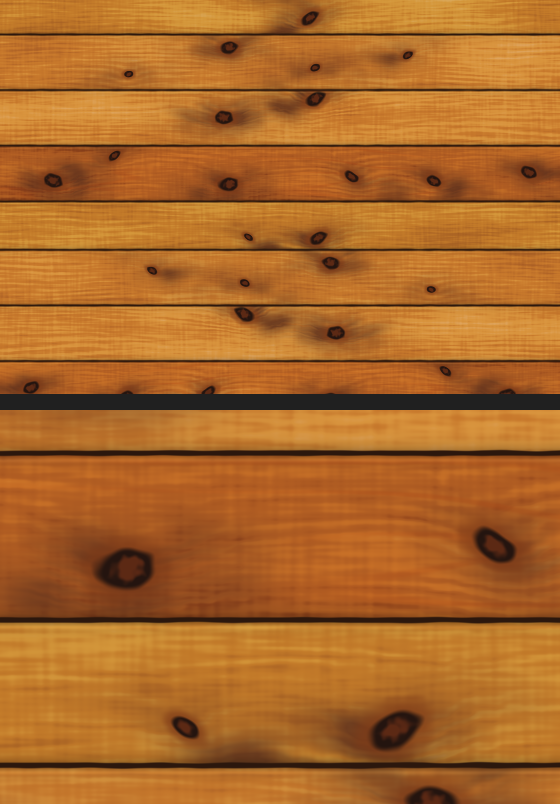
Top: the whole. Bottom: its middle third, enlarged.
A Shadertoy shader for this texture:

```glsl
vec2 hash2(vec2 p) {
    vec3 q = fract(p.xyx * vec3(0.1031, 0.1030, 0.0973));
    q += dot(q, q.yzx + 33.33);
    return fract((q.xx + q.yz) * q.zy);
}

float corner(vec2 cell, vec2 offset) {
    return dot(hash2(cell) * 2.0 - 1.0, offset);
}

// Gradient noise, roughly -0.7 to 0.7
float noise(vec2 p) {
    vec2 i = floor(p), f = p - i;
    vec2 u = f * f * f * (f * (f * 6.0 - 15.0) + 10.0);
    vec2 e = vec2(1.0, 0.0);
    return mix(mix(corner(i, f), corner(i + e, f - e), u.x),
               mix(corner(i + e.yx, f - e.yx), corner(i + 1.0, f - 1.0), u.x), u.y);
}

// Wood colour from dark to pale
vec3 woodRamp(float tone) {
    vec3 c = mix(vec3(0.55, 0.27, 0.11), vec3(0.69, 0.39, 0.15), smoothstep(0.0, 0.3, tone));
    c = mix(c, vec3(0.78, 0.47, 0.17), smoothstep(0.28, 0.55, tone));
    c = mix(c, vec3(0.85, 0.58, 0.24), smoothstep(0.52, 0.8, tone));
    return mix(c, vec3(0.87, 0.64, 0.36), smoothstep(0.78, 1.05, tone));
}

void mainImage(out vec4 fragColor, in vec2 fragCoord) {
    float px = 1.0 / iResolution.y;
    float width = iResolution.x * px;
    vec2 p = fragCoord * px;
    float light = noise(p * vec2(1.7, 2.3) + 4.6);

    // Planks: four kinds in turn, one narrow row, lower rows mirrored
    float v = (p.y - 0.0836 + 0.0182 * step(0.489, p.y)) / 0.1412;
    float row = floor(v);
    float y = (v - row) * 0.1412;
    float height = row == 2.0 ? 0.123 : 0.1412;
    float kind = mod(row + 4.0, 4.0);
    float seed = row > 5.0 ? 9.0 : kind;
    bool reddish = kind == 3.0;
    vec2 q = vec2(row < 2.0 ? width - p.x : p.x, y);
    vec2 shift = vec2(17.3, 7.1) * (seed + 1.0);

    // Knots: bend the grain and stain the wood around them
    float count = reddish ? 6.0 : kind == 1.0 ? 4.0 : 2.0;
    float nearest = 99.0, bend = 0.0, stain = 0.0;
    for (float i = 0.0; i < count; i++) {
        vec2 r = hash2(vec2(i * 7.0 + 1.0, seed * 13.0 + 5.0));
        float size = hash2(r * 91.0).x;
        float spread = (count + 0.5) / 6.5;
        vec2 center = vec2(width * (0.5 + spread * ((i + 0.5) / count - 0.5) + 0.1 * (r.x - 0.5)),
                           height * (0.14 + 0.72 * r.y));
        float radius = mix(0.007, 0.019, size);
        vec2 d = q - center;
        d.y += d.x * (r.x - 0.5) * 0.9;
        d.x *= 0.75;
        float dist = length(d) / radius * (1.0 + 0.3 * noise(d * 70.0 + i * 5.0));
        nearest = min(nearest, dist);
        bend += 1.7 * radius * exp(-0.1 * dist * dist);
        vec2 smear = (d - vec2(0.09, 0.03) * (r - 0.5)) * vec2(13.0, 25.0);
        stain += (0.35 + 0.75 * size) * exp(-dot(smear, smear));
    }

    // Grain: growth rings, fibres and faint saw marks
    float warp = noise(q * vec2(1.6, 9.0) + shift);
    float field = y + bend + 0.035 * warp + 0.007 * noise(q * vec2(7.0, 30.0) + shift);
    float figure = smoothstep(-0.2, 0.45, noise(q * vec2(2.2, 8.0) + shift * 3.0));
    float rings = sin(field * 440.0) * (0.25 + figure);
    float fibre = noise(vec2(q.x * 9.0, field * 150.0) + shift);
    float fine = noise(vec2(q.x * 26.0, y * 250.0) + shift);
    float saw = noise(vec2(q.x * 150.0, y * 14.0) + shift);
    float cloud = noise(q * vec2(3.2, 13.0) + shift * 2.0);
    float tone = reddish ? 0.34 : kind == 0.0 ? 0.66 : 0.6;
    tone += 0.4 * cloud + 0.25 * light + 0.2 * warp;
    tone += 0.09 * rings + 0.24 * fibre + 0.18 * fine + 0.13 * saw;
    vec3 color = woodRamp(tone);
    color *= reddish ? vec3(1.01, 0.94, 0.9) : kind == 2.0 ? vec3(0.98, 1.02, 0.95) : vec3(1.0);

    // Resin streaks on the reddish planks
    float streak = 1.0 - smoothstep(0.01, 0.06, abs(noise(q * vec2(2.5, 24.0) + shift)));
    color = mix(color, vec3(0.70, 0.28, 0.08), reddish ? 0.4 * streak * figure : 0.0);

    // Stains, halos and knot hearts
    float patchy = 0.75 + 1.3 * noise(q * vec2(15.0, 26.0) + shift) + 0.5 * fibre;
    color = mix(color, vec3(0.37, 0.19, 0.11), clamp(stain * patchy, 0.0, 0.85));
    color = mix(color, vec3(0.50, 0.23, 0.09), 0.65 * (1.0 - smoothstep(1.0, 2.1, nearest)));
    vec3 heart = mix(vec3(0.36, 0.16, 0.08), vec3(0.14, 0.08, 0.06),
                     smoothstep(0.3, 0.75, nearest + 0.5 * noise(q * 130.0)));
    color = mix(color, heart, 1.0 - smoothstep(0.8, 1.15, nearest));

    // Seams: worn edge, soft shade, upper bevel and dark gap
    float edge = min(y, height - y) + 0.0012 * noise(vec2(q.x * 35.0, row * 3.7));
    color *= 1.0 - 0.38 * exp(-max(edge, 0.0) / 0.005);
    float bevel = (height - y - 0.006) / 0.002;
    color += vec3(0.10, 0.08, 0.04) * exp(-bevel * bevel);
    float gap = 1.0 - smoothstep(0.0022 - px, 0.0022 + px, edge);
    color = mix(color, vec3(0.17, 0.09, 0.05), gap);

    fragColor = vec4(clamp(color, 0.0, 1.0), 1.0);
}
```
